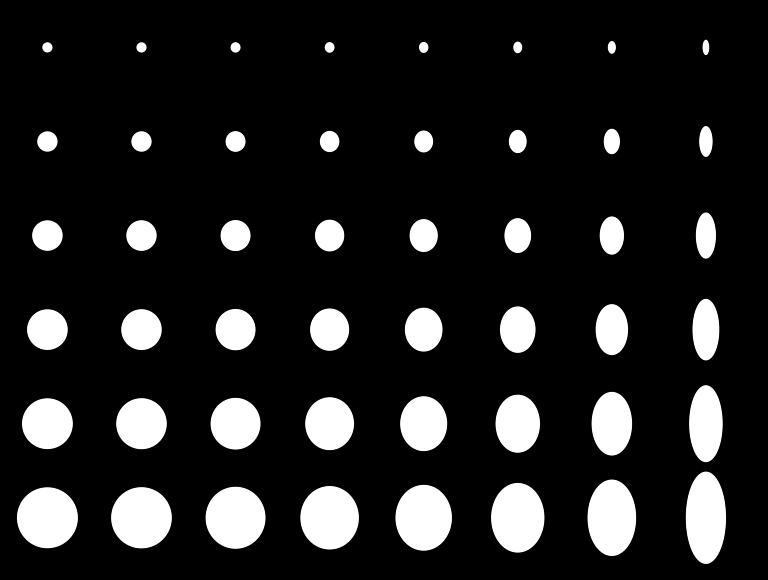
A Shadertoy shader for this pattern:

```glsl
// Signed distance estimate to an ellipse with the given semi-axes
float ellipseDistance(vec2 p, vec2 axes) {
    vec2 q = p / axes;
    return (dot(q, q) - 1.0) / max(2.0 * length(q / axes), 1e-4);
}

void mainImage(out vec4 fragColor, in vec2 fragCoord) {
    // Square cells counted from the top left corner
    float cellsPerWidth = 8.164;
    float pixel = cellsPerWidth / iResolution.x;
    vec2 grid = vec2(fragCoord.x, iResolution.y - fragCoord.y) * pixel;
    vec2 cell = floor(grid);
    vec2 local = grid - cell - 0.504;

    // Radius grows by row, eccentricity by column, at constant area
    float radius = 0.054 * (cell.y + 1.0);
    float eccentricity = 0.9 * min(cell.x, 7.0) / 7.0;
    float stretch = pow(1.0 - eccentricity * eccentricity, 0.25);
    vec2 axes = radius * vec2(stretch, 1.0 / stretch);

    // Smooth edge, limited to eight columns and six rows
    float d = ellipseDistance(local, axes);
    float fill = 1.0 - smoothstep(-0.6 * pixel, 0.6 * pixel, d);
    fill *= step(cell.x, 7.5) * step(cell.y, 5.5);

    fragColor = vec4(vec3(fill), 1.0);
}
```
